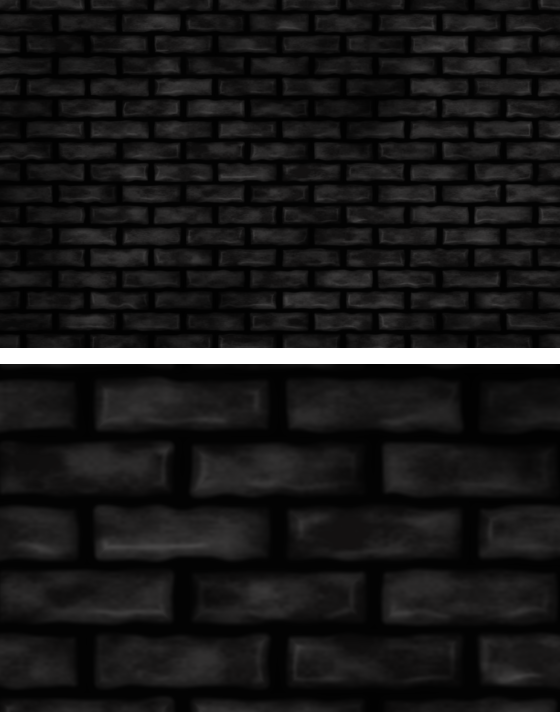
Top: the whole. Bottom: its middle third, enlarged.
A Shadertoy shader for this texture:

```glsl
// Near-black brick wall in running bond, with worn faces and faint chipped rims.

const vec2 REPEATS = vec2(8.75, 16.31);      // bricks across, courses up
const vec2 SHIFT = vec2(-0.365, 0.27);       // phase of the first joint
const vec2 CELL = vec2(2.995, 1.0);          // cell size in course heights
const vec2 BRICK_HALF = vec2(1.365, 0.41);
const float CORNER = 0.08;
const vec3 MORTAR = vec3(0.008);
const vec3 FACE_DARK = vec3(0.056, 0.052, 0.052);
const vec3 FACE_LIGHT = vec3(0.175, 0.171, 0.171);

float hash(vec2 p) {
    return fract(sin(dot(p, vec2(127.1, 311.7))) * 43758.5453);
}

float noise(vec2 p) {
    vec2 i = floor(p), f = fract(p);
    f = f * f * (3.0 - 2.0 * f);
    float low = mix(hash(i), hash(i + vec2(1.0, 0.0)), f.x);
    float high = mix(hash(i + vec2(0.0, 1.0)), hash(i + vec2(1.0, 1.0)), f.x);
    return mix(low, high, f.y);
}

float fbm(vec2 p) {
    float sum = 0.0, weight = 0.5;
    for (int i = 0; i < 4; i++) {
        sum += weight * noise(p);
        p = p * 2.03 + 17.3;
        weight *= 0.5;
    }
    return sum / 0.9375;
}

float roundedBox(vec2 p, vec2 halfSize, float radius) {
    vec2 d = abs(p) - halfSize + radius;
    return length(max(d, 0.0)) + min(max(d.x, d.y), 0.0) - radius;
}

// Wandering highlight just inside the edge, strongest at the ends and base
float rimLight(vec2 p, float dist, vec2 seed) {
    float inset = 0.06 + 0.18 * noise(p * 2.3 + seed);
    float line = exp(-pow((dist + inset) / 0.06, 2.0));
    float ends = smoothstep(1.0, 1.25, abs(p.x));
    float base = smoothstep(0.0, -0.3, p.y);
    float broken = smoothstep(0.35, 0.7, noise(p * 1.7 + seed + 31.0));
    return line * broken * (0.25 + 0.75 * max(ends, base));
}

// Pale oval worn into some of the faces
float wornPatch(vec2 p, vec2 id) {
    vec2 centre = vec2(mix(-0.5, 0.7, hash(id + 5.1)), 0.0);
    float oval = length((p - centre) / vec2(0.6, 0.33));
    return step(0.5, hash(id + 9.7)) * smoothstep(1.15, 0.5, oval);
}

vec3 brickFace(vec2 p, float dist, vec2 id) {
    vec2 seed = 60.0 * vec2(hash(id + 2.3), hash(id + 7.9));
    float tone = 0.08 + 0.72 * smoothstep(0.22, 0.78, fbm(p * vec2(1.4, 2.6) + seed));
    tone += 0.30 * (hash(id) - 0.5);
    tone += 0.26 * wornPatch(p, id);
    tone += 0.14 * (noise(p * 13.0 + seed) - 0.5);
    tone += 0.55 * rimLight(p, dist, seed);

    // Shade gathers toward the edges and one random end
    float side = hash(id + 13.0) < 0.3 ? -1.0 : 1.0;
    float endShade = smoothstep(0.6, 1.4, p.x * side) * hash(id + 3.7);
    float edgeShade = smoothstep(-0.2, 0.0, dist);
    vec3 face = mix(FACE_DARK, FACE_LIGHT, max(tone, 0.0));
    return face * (1.0 - 0.55 * endShade) * (1.0 - 0.35 * edgeShade);
}

void mainImage(out vec4 fragColor, in vec2 fragCoord) {
    // Offset every other course by half a brick
    vec2 wall = fragCoord / iResolution.xy * REPEATS + SHIFT;
    vec2 stainSpot = wall * vec2(0.9, 0.35);
    wall.x -= 0.5 * mod(floor(wall.y), 2.0);
    vec2 id = floor(wall);
    vec2 p = (fract(wall) - 0.5) * CELL;

    // Uneven outline with soft edges
    float dist = roundedBox(p, BRICK_HALF, CORNER);
    dist += 0.09 * (noise(p * 2.5 + id * 11.0) - 0.35);
    float pixel = REPEATS.y / iResolution.y;
    float soft = max(0.05, pixel);
    float mask = smoothstep(soft, -soft, dist);

    // Broad soot stains and a faint glow in the joints
    float soot = mix(0.65, 1.3, smoothstep(0.2, 0.75, fbm(stainSpot + 4.0)));
    vec3 joint = MORTAR + 0.008 * exp(-max(dist, 0.0) * 18.0);
    vec3 colour = mix(joint, brickFace(p, dist, id), mask) * soot;
    fragColor = vec4(colour, 1.0);
}
```
